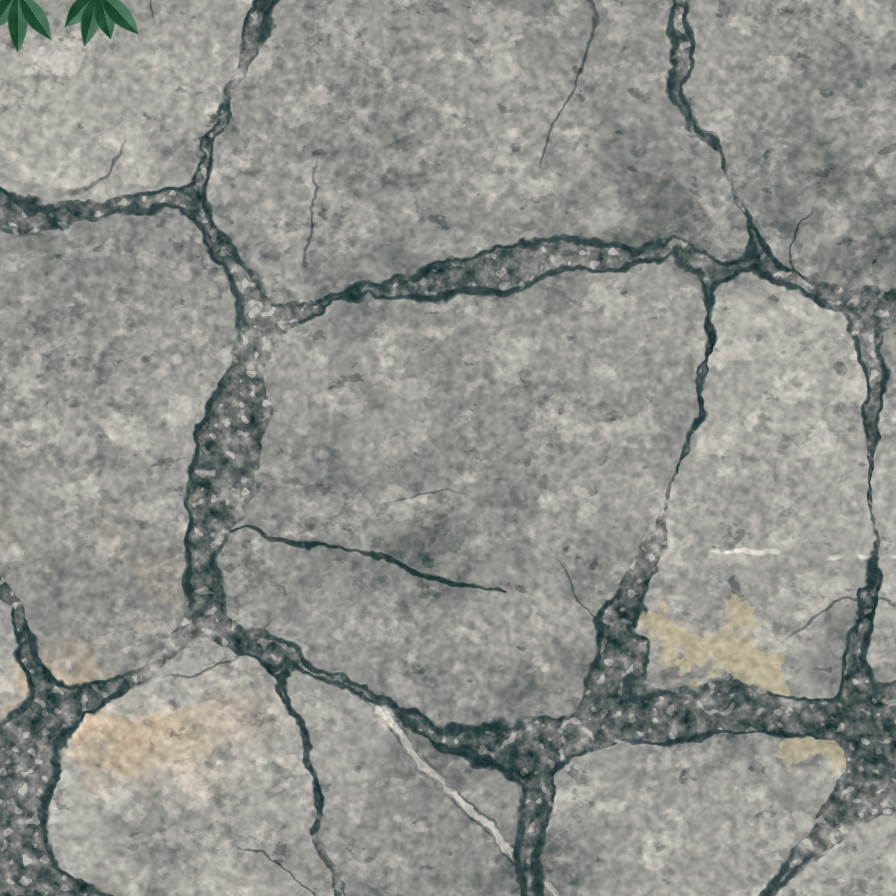
A Shadertoy shader for this texture:

```glsl
// Weathered grey flagstones with gritty dark joints, cracks, lichen and a few leaves.

vec2 hash2(vec2 p) {
    p = vec2(dot(p, vec2(127.1, 311.7)), dot(p, vec2(269.5, 183.3)));
    return fract(sin(p) * 43758.5);
}

float corner(vec2 cell, vec2 f, vec2 o) {
    return dot(hash2(cell + o) * 2.0 - 1.0, f - o);
}

// Gradient noise, roughly -0.7 to 0.7
float noise(vec2 p) {
    vec2 i = floor(p), f = fract(p);
    vec2 u = f * f * f * (f * (f * 6.0 - 15.0) + 10.0);
    return mix(mix(corner(i, f, vec2(0, 0)), corner(i, f, vec2(1, 0)), u.x),
               mix(corner(i, f, vec2(0, 1)), corner(i, f, vec2(1, 1)), u.x), u.y);
}

float fbm(vec2 p, int octaves) {
    float sum = 0.0, amp = 0.5;
    for (int i = 0; i < octaves; i++) {
        sum += amp * noise(p);
        p = mat2(1.6, 1.2, -1.2, 1.6) * p + 7.3;
        amp *= 0.6;
    }
    return sum;
}

// Voronoi stones: x = distance to the border, yz = stone id
vec3 stones(vec2 p) {
    vec2 cell = floor(p), f = fract(p), nearest = vec2(0), home = vec2(0);
    float best = 9.0;
    for (int k = 0; k < 9; k++) {
        vec2 o = vec2(k % 3 - 1, k / 3 - 1);
        vec2 r = o + 0.04 + 0.92 * hash2(cell + o) - f;
        if (dot(r, r) < best) { best = dot(r, r); nearest = r; home = o; }
    }
    float sum = 0.0;
    for (int k = 0; k < 25; k++) {
        vec2 o = home + vec2(k % 5 - 2, k / 5 - 2);
        vec2 r = o + 0.04 + 0.92 * hash2(cell + o) - f;
        vec2 across = r - nearest;
        if (dot(across, across) > 1e-4)
            sum += exp(-24.0 * dot(0.5 * (nearest + r), normalize(across)));
    }
    return vec3(-log(sum) / 24.0, hash2(cell + home + 40.0));
}

float segment(vec2 p, vec2 a, vec2 b) {
    vec2 ab = b - a;
    return length(p - a - ab * clamp(dot(p - a, ab) / dot(ab, ab), 0.0, 1.0));
}

// Teal shadows through neutral grey to warm pale grey
vec3 stoneRamp(float tone) {
    vec3 shadow = vec3(0.13, 0.22, 0.22), grey = vec3(0.45, 0.46, 0.45), pale = vec3(0.73, 0.72, 0.69);
    return tone < 0.45 ? mix(shadow, grey, (tone - 0.13) / 0.32)
                       : mix(grey, pale, (tone - 0.45) / 0.28);
}

void mainImage(out vec4 fragColor, in vec2 fragCoord) {
    vec2 p = fragCoord / iResolution.y;
    float soft = max(0.0015, 0.7 / iResolution.y);

    // Stone layout, enlarged around the centre
    vec2 wobble = vec2(fbm(p * 4.0, 4), fbm(p * 4.0 + 31.0, 4));
    vec2 ragged = vec2(fbm(p * 35.0, 3), fbm(p * 35.0 + 13.0, 3));
    vec2 q = p - 0.5 + 0.09 * wobble + 0.012 * ragged;
    q *= mix(0.72, 1.05, smoothstep(0.05, 0.6, length(q)));
    vec3 stone = stones(q * 2.7 + 5.5);
    float jointWidth = max(0.003, 0.014 + 0.045 * noise(p * 3.2 + 12.0));
    float edge = stone.x / 2.7 - jointWidth + 0.012 * fbm(p * 40.0, 3);
    float stoneMask = smoothstep(-soft, soft, edge);

    // Stone face: broad mottling, flaky stains, pale flakes, pits, grain
    float grain = fbm(p * 85.0, 2);
    float tone = 0.62 + 0.09 * (stone.y - 0.5) + 0.2 * fbm(p * 5.0 + stone.yz * 20.0, 4);
    float stain = smoothstep(0.0, 0.13, fbm(p * 9.0 + wobble + 3.0, 5) + 0.2 * grain);
    tone -= 0.13 * stain * smoothstep(-0.3, 0.15, noise(p * 3.0 + 4.0));
    float speckle = smoothstep(0.03, 0.16, fbm(p * vec2(30.0, 38.0) + 70.0, 4));
    tone -= 0.1 * speckle * smoothstep(-0.2, 0.2, noise(p * 6.0 + 21.0));
    tone += 0.09 * smoothstep(0.06, 0.14, fbm(p * vec2(17.0, 22.0) + 50.0, 5));
    tone -= 0.14 * smoothstep(0.2, 0.27, fbm(p * vec2(24.0, 34.0) + 80.0, 4));
    tone += 0.4 * grain;

    // Ragged hairline cracks and broken pale veins
    vec2 bent = p + 0.06 * wobble + 0.012 * ragged;
    float crack = segment(bent, vec2(0.22, 0.42), vec2(0.57, 0.34));
    float crackWidth = 0.0025 + 0.005 * noise(p * 14.0 + 5.0);
    tone -= 0.36 * (1.0 - smoothstep(crackWidth - soft, crackWidth + soft, crack));
    float hairline = abs(noise(bent * 3.0 + 8.0)) / 3.0;
    tone -= 0.22 * (1.0 - smoothstep(0.0004, 0.002, hairline)) * smoothstep(0.0, 0.15, noise(p * 5.0 + 33.0));
    float vein = segment(p + 0.03 * wobble + 0.01 * ragged, vec2(0.42, 0.21), vec2(0.64, -0.02));
    tone += 0.22 * (1.0 - smoothstep(0.002, 0.005, vein + 0.012 * grain));
    tone -= 0.2 * (1.0 - smoothstep(0.0, 0.003, abs(vein - 0.006))) * smoothstep(-0.1, 0.2, noise(p * 25.0));
    float streak = segment(p + 0.02 * wobble + 0.008 * ragged, vec2(0.72, 0.395), vec2(1.0, 0.38));
    tone += 0.2 * (1.0 - smoothstep(0.001, 0.004, streak)) * smoothstep(0.0, 0.15, noise(p * 35.0));
    vec3 face = stoneRamp(max(tone, 0.13));

    // Ochre weathering and yellow lichen
    float ochre = smoothstep(0.3, 0.0, length(p - vec2(0.08, 0.2))) * smoothstep(-0.05, 0.25, fbm(p * 8.0 + 60.0, 4));
    face += ochre * vec3(0.12, 0.05, -0.03);
    float lichen = segment(p, vec2(0.74, 0.3), vec2(0.96, 0.17)) + 0.2 * fbm(p * 14.0 + 25.0, 5);
    face = mix(face, vec3(0.74, 0.7, 0.58) + 0.3 * grain, 0.75 * (1.0 - smoothstep(0.022, 0.03, lichen)));

    // Joint filling: sandy and mossy patches of grit, broken dark rims
    float sandy = smoothstep(-0.2, 0.25, fbm(p * 9.0 + 17.0, 3) + 0.1 * noise(p * 30.0));
    float grit = mix(0.28, 0.53, sandy) + 0.85 * fbm(p * 62.0 + 9.0, 3);
    grit += 0.22 * smoothstep(0.18, 0.26, noise(p * 90.0));
    float rimWidth = 0.0035 + 0.005 * noise(p * 16.0 + 44.0);
    float rim = 1.0 - smoothstep(rimWidth - 0.002, rimWidth + 0.002, abs(edge + 0.002));
    rim *= smoothstep(-0.2, 0.1, noise(p * 8.0 + 2.0) + 0.6 * grain);
    vec3 color = mix(stoneRamp(clamp(grit, 0.07, 0.75)), face, stoneMask);
    color = mix(color, vec3(0.12, 0.21, 0.22) + 0.3 * grain, 0.75 * rim);

    // Hanging leaves
    for (int i = 0; i < 7; i++) {
        float k = float(i);
        vec2 root = vec2(i < 3 ? 0.02 : 0.11, 1.01);
        float angle = i < 3 ? (k - 1.0) * 0.6 : (k - 4.5) * 0.5;
        vec2 axis = vec2(sin(angle), -cos(angle)), r = p - root;
        float along = dot(r, axis) / (0.05 + 0.025 * hash2(vec2(k, 3.0)).x);
        float side = dot(r, vec2(-axis.y, axis.x));
        float leaf = abs(side) - 0.011 * sin(3.14 * clamp(along, 0.0, 1.0));
        vec3 green = vec3(0.2, 0.37, 0.27) + 0.08 * sign(side) + 0.1 * noise(p * 60.0);
        float inside = step(0.0, along) * step(along, 1.0);
        color = mix(color, green, inside * (1.0 - smoothstep(-soft, soft, leaf)));
    }
    fragColor = vec4(clamp(color, 0.0, 1.0), 1.0);
}
```
